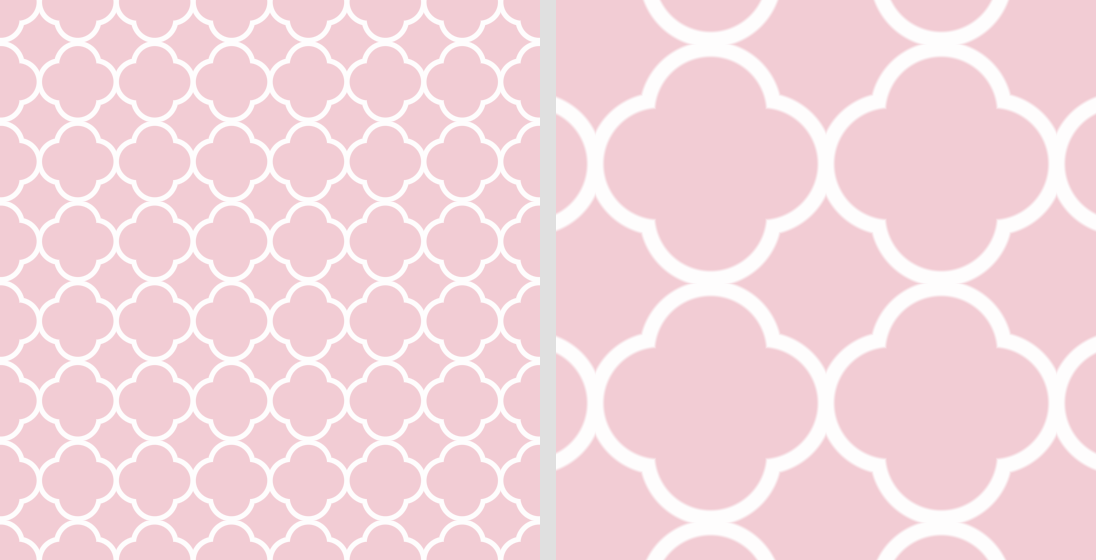
Left, the full canvas; right, a detail of the centre.
This pattern is drawn by a WebGL 2 fragment shader. Its source:

```glsl
#version 300 es
precision highp float;
// Quatrefoil trellis: white outlines on a flat pale pink ground.

uniform vec2 u_resolution;
out vec4 fragColor;

// Lengths are fractions of the canvas height.
const vec2 CELL = vec2(0.1373, 0.1424);         // spacing of the repeats
const vec2 FIRST_CENTER = vec2(0.1389, 0.1419); // center of one quatrefoil
const float LOBE_OFFSET = 0.0305;               // cell center to lobe center
const float LOBE_RADIUS = 0.0333;               // inner edge of the outline
const float LINE_WIDTH = 0.0092;
const float EDGE_SOFTNESS = 0.0012;             // half width of the edge blend

const vec3 PINK = vec3(0.950, 0.800, 0.830);
const vec3 WHITE = vec3(0.995, 0.992, 0.993);

// Signed distance to four overlapping circles, folded into one quadrant.
float quatrefoil(vec2 p) {
    p = abs(p);
    float sideLobe = length(p - vec2(LOBE_OFFSET, 0.0));
    float endLobe = length(p - vec2(0.0, LOBE_OFFSET));
    return min(sideLobe, endLobe) - LOBE_RADIUS;
}

void main() {
    vec2 uv = gl_FragCoord.xy / u_resolution.y;

    // Repeat the cell, with its origin at the middle.
    vec2 local = (fract((uv - FIRST_CENTER) / CELL + 0.5) - 0.5) * CELL;

    // The outline is a band just outside the quatrefoil.
    float halfWidth = 0.5 * LINE_WIDTH;
    float band = abs(quatrefoil(local) - halfWidth) - halfWidth;
    float blend = max(EDGE_SOFTNESS, 0.75 / u_resolution.y);
    float line = 1.0 - smoothstep(-blend, blend, band);

    fragColor = vec4(mix(PINK, WHITE, line), 1.0);
}
```
